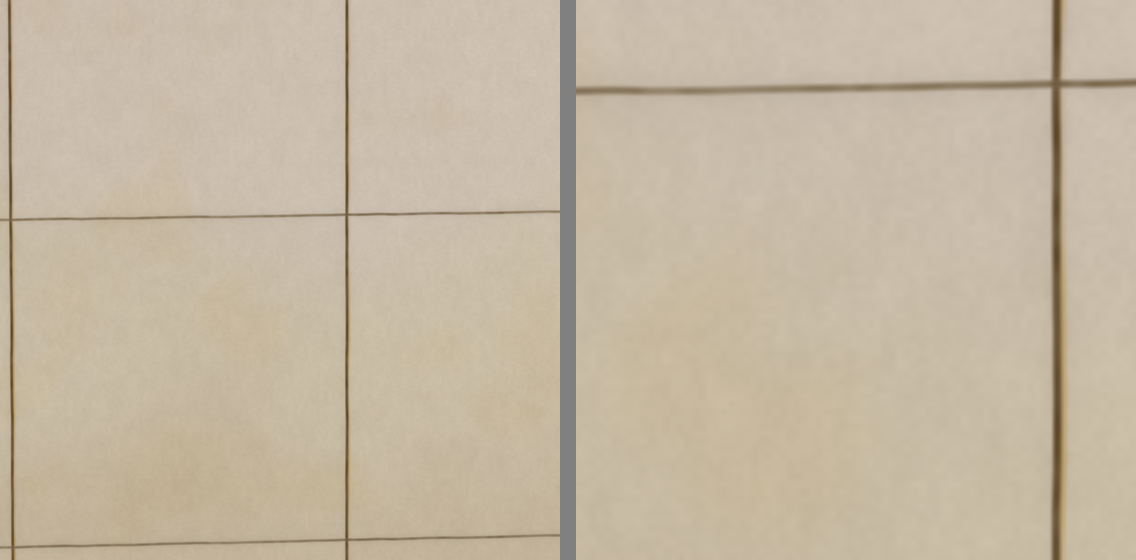
Left: the whole. Right: its middle third, enlarged.
Reproduce this texture procedurally as a three.js fragment shader.

```glsl
#define LEFT_JOINT vec2(0.0235, -0.0065)
#define RIGHT_JOINT 0.6197
#define LOW_JOINT vec2(0.0220, 0.0220)
#define HIGH_JOINT vec2(0.6070, 0.0150)
#define JOINT_HALF_WIDTH vec2(0.0024, 0.0021)
#define JOINT_SOFTNESS 0.0020
#define GRAIN_SCALE 230.0
#define GRAIN_AMOUNT 0.030
#define STAIN_AMOUNT 0.45

varying vec2 vUv;

const vec3 PALE_STONE = vec3(0.795, 0.745, 0.685);
const vec3 CREAM_STONE = vec3(0.790, 0.740, 0.650);
const vec3 WARM_STONE = vec3(0.755, 0.695, 0.595);
const vec3 DARK_GROUT = vec3(0.360, 0.275, 0.150);
const vec3 GREY_GROUT = vec3(0.500, 0.430, 0.325);
const vec3 AMBER_EDGE = vec3(0.740, 0.590, 0.330);

float hash(vec2 p) {
  vec3 q = fract(vec3(p.xyx) * 0.1031);
  q += dot(q, q.yzx + 33.33);
  return fract((q.x + q.y) * q.z);
}

float noise(vec2 p) {
  vec2 cell = floor(p);
  vec2 f = fract(p);
  f = f * f * (3.0 - 2.0 * f);
  float low = mix(hash(cell), hash(cell + vec2(1.0, 0.0)), f.x);
  float high = mix(hash(cell + vec2(0.0, 1.0)), hash(cell + 1.0), f.x);
  return mix(low, high, f.y);
}

float fbm(vec2 p) {
  float sum = 0.0;
  float weight = 0.5;
  for (int i = 0; i < 4; i++) {
    sum += weight * noise(p);
    p = p * 2.03 + 17.1;
    weight *= 0.5;
  }
  return sum / 0.9375;
}

float band(float dist, float halfWidth) {
  return 1.0 - smoothstep(halfWidth - JOINT_SOFTNESS, halfWidth + JOINT_SOFTNESS, dist);
}

// Stone face: cream towards the bottom, cloudy stains, a tint per tile
vec3 stoneColor(vec2 p, vec2 tile) {
  float cloud = fbm(p * 4.0 + 3.7) - 0.5;
  float age = 1.0 - p.y + STAIN_AMOUNT * cloud;
  vec3 color = mix(PALE_STONE, CREAM_STONE, smoothstep(0.25, 0.62, age));
  color = mix(color, WARM_STONE, 0.85 * smoothstep(0.58, 1.05, age));

  float ochre = smoothstep(0.52, 0.75, fbm(p * 6.0 + 21.3));
  color -= ochre * vec3(0.004, 0.010, 0.028);
  color += (hash(tile + 9.0) - 0.5) * 0.012;

  // Light falls from the upper right
  color += 0.014 * (p.x - 0.5) * smoothstep(0.2, 1.0, p.y);
  return color;
}

// Fine fibrous speckle over soft mottling
float grain(vec2 p) {
  float fine = noise(p * GRAIN_SCALE) - 0.5;
  float fibre = noise(p * GRAIN_SCALE * vec2(0.62, 0.28) + 41.0) - 0.5;
  float mottle = noise(p * 38.0 + 8.0) - 0.5;
  return GRAIN_AMOUNT * (0.55 * fine + 0.45 * fibre + 0.40 * mottle);
}

void main() {
  vec2 p = vUv;

  // Slightly skewed grid; joints lie at whole grid numbers
  vec2 start = vec2(LEFT_JOINT.x + LEFT_JOINT.y * p.y, LOW_JOINT.x + LOW_JOINT.y * p.x);
  vec2 pitch = vec2(RIGHT_JOINT, HIGH_JOINT.x + HIGH_JOINT.y * p.x) - start;
  vec2 grid = (p - start) / pitch;
  vec2 wobble = vec2(noise(vec2(p.y * 28.0, 2.0)), noise(vec2(p.x * 34.0, 5.0))) - 0.5;
  vec2 offset = (grid - floor(grid + 0.5)) * pitch + 0.0012 * wobble;
  vec2 dist = abs(offset);

  vec3 color = stoneColor(p, floor(grid)) + grain(p);

  // Soft shade beside the joints, amber on the lower right edges
  color *= 1.0 - 0.06 * exp(-min(dist.x, dist.y) / 0.006);
  float stain = smoothstep(0.25, 0.7, noise(vec2(p.y * 13.0, floor(grid.x + 0.5) * 7.0 + 3.0)));
  float amber = band(abs(offset.x - 0.0036), 0.0017) * mix(0.35, 0.85, stain);
  color = mix(color, AMBER_EDGE, amber * (1.0 - 0.45 * p.y));

  // Grout, worn unevenly along its length
  float wearX = 0.82 + 0.18 * noise(vec2(p.y * 70.0, 11.0));
  float wearY = 0.72 + 0.28 * noise(vec2(p.x * 95.0, 19.0));
  vec3 rowGrout = GREY_GROUT + 0.06 * (noise(vec2(p.x * 24.0, 31.0)) - 0.5);
  color = mix(color, rowGrout, band(dist.y, JOINT_HALF_WIDTH.y) * wearY);
  float crossing = band(dist.y, 0.003);
  vec3 columnGrout = mix(DARK_GROUT, GREY_GROUT, 0.5 * crossing);
  color = mix(color, columnGrout, band(dist.x, JOINT_HALF_WIDTH.x) * wearX);

  gl_FragColor = vec4(clamp(color, 0.0, 1.0), 1.0);
}
```
